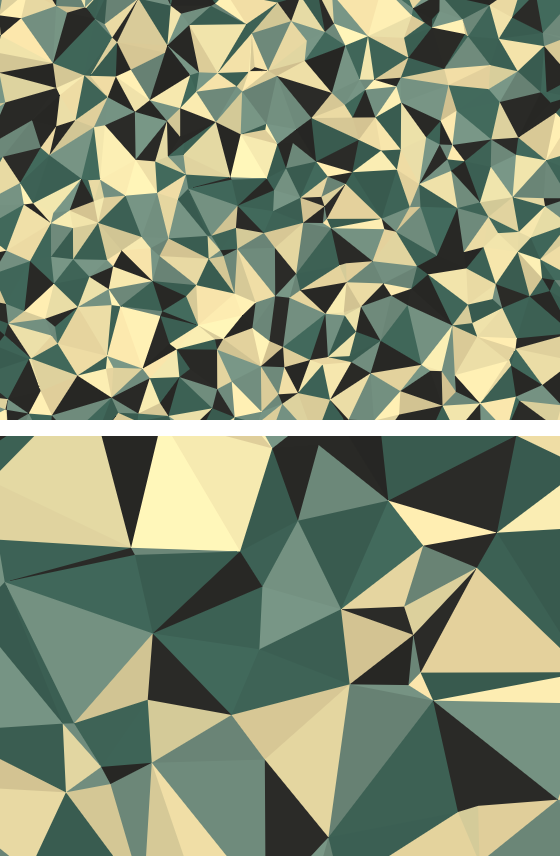
Top: the whole. Bottom: its middle third, enlarged.
Give the GLSL for this background, as a Shadertoy shader.

```glsl
// Low-poly mosaic: flat triangles of a Delaunay mesh over scattered sites.
// Each pixel starts in a huge triangle and swaps in the site deepest inside
// its circumcircle until that circle is empty.

const int REACH = 3, SIDE = 2 * REACH + 1, COUNT = SIDE * SIDE;
const float ROWS = 15.5;   // site cells over the canvas height

struct Vertex { vec2 pos; uint key; };
struct Facet { Vertex a, b, c; };

uint scramble(uint v) {
    v = v * 747796405u + 2891336453u;
    v = ((v >> ((v >> 28u) + 4u)) ^ v) * 277803737u;
    return (v >> 22u) ^ v;
}

float unit(uint v) { return float(v & 65535u) / 65536.0; }

float cross2(vec2 a, vec2 b) { return a.x * b.y - a.y * b.x; }

// Delaunay triangle around p, counter-clockwise, corners relative to p
Facet findFacet(vec2 p) {
    Vertex sites[COUNT];
    vec2 home = floor(p);
    for (int i = 0; i < COUNT; i++) {
        ivec2 cell = ivec2(home) + ivec2(i % SIDE, i / SIDE) - REACH;
        uvec2 id = uvec2(cell + 512);
        uint key = scramble(id.x + scramble(id.y + 77u));
        vec2 jitter = vec2(unit(key), unit(key >> 16u)) - 0.5;
        sites[i] = Vertex(vec2(cell) + 0.5 + 1.65 * jitter - p, key);
    }

    Facet f = Facet(Vertex(vec2(0.0, 60.0), 1u),
                    Vertex(vec2(-52.0, -30.0), 2u),
                    Vertex(vec2(52.0, -30.0), 3u));
    for (int step = 0; step < 28; step++) {
        // Circumcentre, measured from corner a
        vec2 b = f.b.pos - f.a.pos, c = f.c.pos - f.a.pos;
        vec2 centre = (dot(b, b) * vec2(c.y, -c.x) + dot(c, c) * vec2(-b.y, b.x))
                    / max(2.0 * cross2(b, c), 1e-6);

        // Deepest site within the circle
        float deepest = -1e-5;
        int found = -1;
        for (int i = 0; i < COUNT; i++) {
            vec2 q = sites[i].pos - f.a.pos;
            float depth = dot(q, q - 2.0 * centre);
            if (depth < deepest) { deepest = depth; found = i; }
        }
        if (found < 0) break;
        Vertex s = sites[found];
        if (s.key == f.a.key || s.key == f.b.key || s.key == f.c.key) break;

        // Keep the two corners that still enclose p together with s
        float sa = cross2(s.pos, f.a.pos);
        float sb = cross2(s.pos, f.b.pos);
        float sc = cross2(s.pos, f.c.pos);
        if (sa >= 0.0 && sb <= 0.0) f.c = s;
        else if (sb >= 0.0 && sc <= 0.0) f.a = s;
        else f.b = s;
    }
    return f;
}

// Base paint with a random facet brightness
vec3 facetColour(Facet f) {
    uint key = scramble(f.a.key + f.b.key + f.c.key);
    float pick = unit(key);
    float light = unit(scramble(key + 9u));
    if (pick < 0.19) return vec3(0.16, 0.16, 0.148) * mix(0.94, 1.06, light);
    if (pick < 0.41) return vec3(0.24, 0.385, 0.335) * mix(0.91, 1.09, light);
    if (pick < 0.61) return vec3(0.44, 0.55, 0.49) * mix(0.92, 1.08, light);
    vec3 cream = vec3(1.0, 0.955, 0.72) * mix(0.82, 1.02, light);
    float warmth = unit(scramble(key + 31u));
    return cream * mix(vec3(1.0), vec3(0.99, 0.95, 0.94), warmth);
}

// Keeps the outward normal and distance of the closest edge
void nearerEdge(vec2 a, vec2 b, inout vec3 edge) {
    vec2 along = normalize(b - a);
    float dist = cross2(a, along);
    if (dist < edge.z) edge = vec3(along.y, -along.x, dist);
}

void mainImage(out vec4 fragColor, in vec2 fragCoord) {
    float pixel = ROWS / iResolution.y;
    vec2 p = fragCoord * pixel;
    Facet f = findFacet(p);
    vec3 colour = facetColour(f);

    // Blend with the facet across a close edge
    vec3 edge = vec3(0.0, 0.0, 1e3);
    nearerEdge(f.a.pos, f.b.pos, edge);
    nearerEdge(f.b.pos, f.c.pos, edge);
    nearerEdge(f.c.pos, f.a.pos, edge);
    if (edge.z < 0.5 * pixel) {
        vec2 beyond = p + edge.xy * (edge.z + 0.3 * pixel);
        vec3 other = facetColour(findFacet(beyond));
        colour = mix(colour, other, clamp(0.5 - edge.z / pixel, 0.0, 0.5));
    }
    fragColor = vec4(colour, 1.0);
}
```
